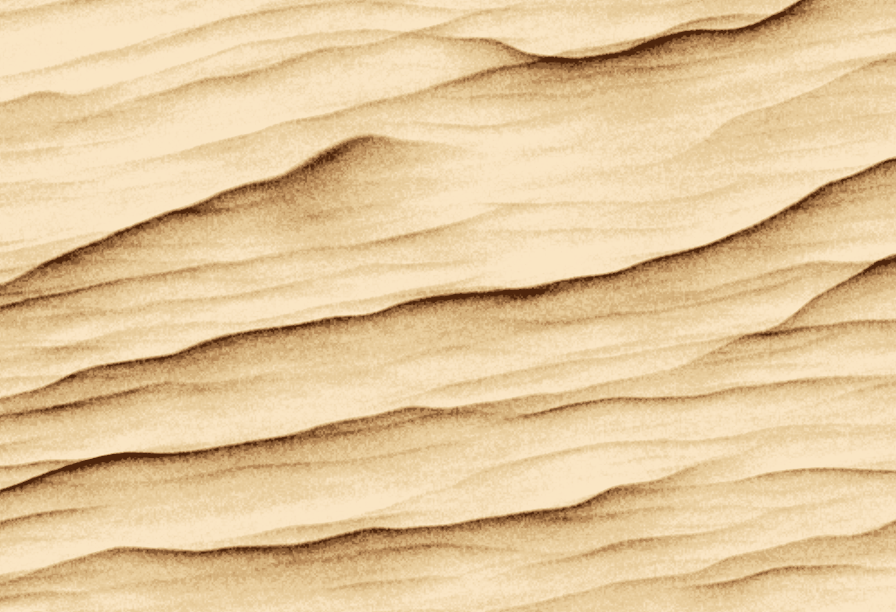
Reproduce this texture procedurally as a Shadertoy shader.

```glsl
float hash(vec2 p) {
    vec3 q = fract(vec3(p.xyx) * 0.1031);
    q += dot(q, q.yzx + 33.33);
    return fract((q.x + q.y) * q.z);
}

float noise(vec2 p) {
    vec2 i = floor(p), f = fract(p);
    f = f * f * (3.0 - 2.0 * f);
    return mix(mix(hash(i), hash(i + vec2(1, 0)), f.x),
               mix(hash(i + vec2(0, 1)), hash(i + vec2(1, 1)), f.x), f.y);
}

float fbm(vec2 p) {
    float sum = 0.0, amp = 0.5;
    for (int i = 0; i < 4; i++) {
        sum += amp * noise(p);
        p = mat2(0.96, 0.28, -0.28, 0.96) * p * 2.03 + 17.1;
        amp *= 0.5;
    }
    return sum;
}

// Shadow under wind-blown crests: x = dark lip, y = soft lee slope
vec2 crests(vec2 p, float tilt, float freq, float bend, float seed) {
    float warp = noise(p * vec2(1.9, 2.1) + seed) + 0.3 * noise(p * vec2(5.5, 5.0) + seed * 1.7)
               + 0.09 * noise(p * vec2(15.0, 14.0) + seed);
    float phase = freq * (p.y - tilt * p.x + bend * warp) + seed;
    float band = floor(phase);
    float below = 1.0 - fract(phase);

    // Each crest swells and dies out along its length
    float along = noise(vec2(p.x * (1.2 + 0.16 * freq) + band * 3.7, band * 7.31 + seed));
    float strength = smoothstep(0.15, 0.8, along);
    float edge = smoothstep(0.0, min(0.3, freq * 0.008), below);
    float lip = exp(-below * max(6.0, 13.0 - 0.25 * freq)) * strength * strength;
    float lee = exp(-below * 1.8) * (1.0 - below) * strength;
    return edge * vec2(lip, lee);
}

vec3 sandColor(float shade) {
    vec3 c = mix(vec3(0.98, 0.90, 0.77), vec3(0.91, 0.80, 0.61), smoothstep(0.0, 0.22, shade));
    c = mix(c, vec3(0.84, 0.70, 0.49), smoothstep(0.2, 0.4, shade));
    c = mix(c, vec3(0.74, 0.56, 0.36), smoothstep(0.4, 0.6, shade));
    c = mix(c, vec3(0.56, 0.38, 0.22), smoothstep(0.6, 0.8, shade));
    return mix(c, vec3(0.31, 0.15, 0.05), smoothstep(0.8, 1.05, shade));
}

void mainImage(out vec4 fragColor, in vec2 fragCoord) {
    vec2 p = fragCoord / iResolution.y;

    // Dunes, ripples and fine ripples
    vec2 dunes = crests(p, 0.2, 5.6, 0.17, 3.0);
    vec2 ripples = crests(p, 0.16, 11.0, 0.12, 11.0);
    vec2 small = crests(p, 0.14, 20.0, 0.09, 37.0);
    vec2 fine = crests(p, 0.11, 36.0, 0.07, 23.0);

    // Ripples gather in patches, mostly on the lee slopes
    float patches = smoothstep(0.32, 0.58, fbm(p * vec2(2.0, 4.5) + 5.0));
    float otherPatches = smoothstep(0.32, 0.58, fbm(p * vec2(2.4, 5.5) + 31.0));
    float lee = smoothstep(0.0, 0.3, dunes.y);
    float shade = dot(dunes, vec2(0.8, 0.5));
    shade += dot(ripples, vec2(0.85, 0.24)) * (0.3 + 0.7 * patches);
    shade += dot(small, vec2(0.7, 0.14)) * (0.1 + 0.7 * otherPatches + 0.15 * lee);
    shade += dot(fine, vec2(0.5, 0.08)) * (0.1 + 0.4 * patches + 0.35 * lee);

    // Wind streaks and broad tone
    vec2 streak = vec2(p.x + 0.15 * p.y, p.y - 0.16 * p.x + 0.08 * noise(p * 2.5));
    shade += 0.24 * (fbm(streak * vec2(6.0, 38.0)) - 0.47);
    shade += 0.16 * (fbm(p * vec2(1.8, 3.5) + 9.0) - 0.45);

    // Sand grains, rougher in shadow
    float grain = noise(p * 340.0) + 0.6 * noise(p * 170.0 + 40.0) - 0.8;
    shade += grain * (0.09 + 0.16 * smoothstep(0.0, 0.5, shade));

    fragColor = vec4(sandColor(shade + 0.01), 1.0);
}
```
